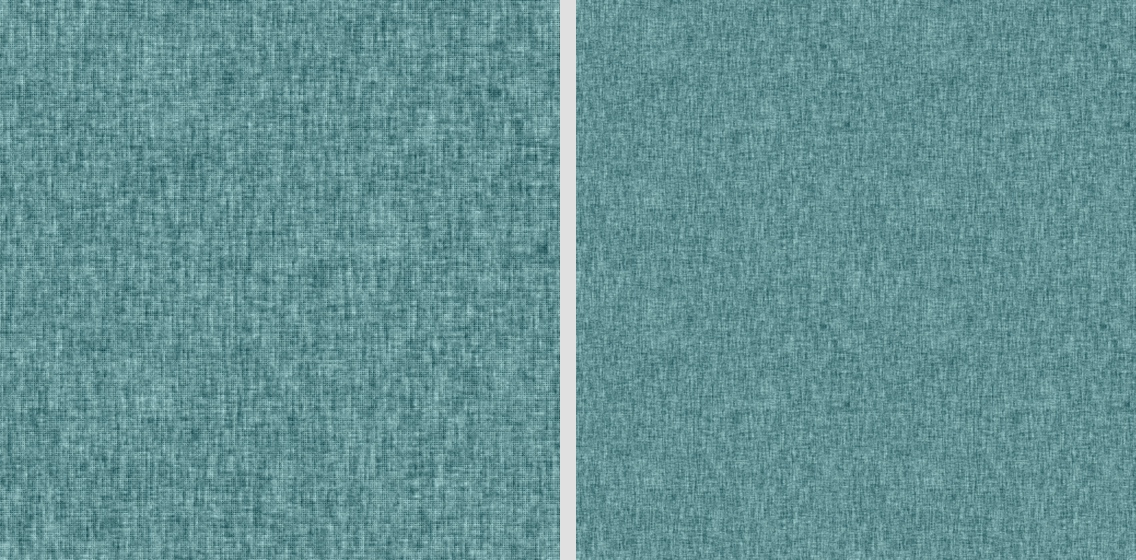
Left: one tile. Right: repeated 2 by 2.
Write a three.js fragment shader that draws this texture.

```glsl
// Teal linen cloth: a fine weave of crossing threads with uneven dye.
// Layered sines make the weave; wrapped value noise, stretched along each
// thread direction, adds slubs, and rounder noise adds grain and faint clouds.
varying vec2 vUv;

const float TAU = 6.2831853;
const float THREADS = 256.0;

float hash(vec2 cell, float seed) {
  vec3 p = fract(vec3(cell.xyx + seed * 17.3) * vec3(0.1031, 0.1030, 0.0973));
  p += dot(p, p.yzx + 33.33);
  return fract((p.x + p.y) * p.z);
}

// Smooth noise from -1 to 1 that wraps after the given count of cells.
float wrapNoise(vec2 uv, vec2 cells, float seed) {
  vec2 p = uv * cells;
  vec2 a = mod(floor(p), cells);
  vec2 b = mod(a + 1.0, cells);
  vec2 f = smoothstep(0.0, 1.0, fract(p));
  float low = mix(hash(a, seed), hash(vec2(b.x, a.y), seed), f.x);
  float high = mix(hash(vec2(a.x, b.y), seed), hash(b, seed), f.x);
  return 2.0 * mix(low, high, f.y) - 1.0;
}

// Long, medium and short slubs along both thread directions.
float slubs(vec2 uv) {
  float sum = 0.0;
  float count = 18.0;
  for (int i = 0; i < 3; i++) {
    float seed = float(i) * 2.0 + 1.0;
    sum += 0.060 * wrapNoise(uv, vec2(THREADS, count), seed);
    sum += 0.046 * wrapNoise(uv, vec2(count * 1.5, THREADS), seed + 1.0);
    count *= 2.0;
  }
  return sum;
}

// Rounded thread crossings with darker pits between them.
float weave(vec2 uv) {
  vec2 ridge = sin(TAU * THREADS * uv);
  return 0.032 * (ridge.x + ridge.y) - 0.010 * ridge.x * ridge.y;
}

// Thread-sized flecks under crisp fibres of half a thread.
float grain(vec2 uv) {
  vec2 fibreShift = vec2(0.25 / THREADS);
  return 0.060 * wrapNoise(uv, vec2(THREADS), 11.0)
       + 0.065 * wrapNoise(uv - fibreShift, vec2(2.0 * THREADS), 12.0);
}

void main() {
  // Uneven dye and thread wear
  float clouds = 0.010 * wrapNoise(vUv, vec2(24.0), 8.0)
               + 0.024 * wrapNoise(vUv, vec2(72.0, 60.0), 9.0);
  float wear = 1.0 + 0.5 * wrapNoise(vUv, vec2(64.0, 36.0), 10.0);

  // Shade the cloth around its mean teal
  float tone = weave(vUv) * wear + slubs(vUv) + clouds + grain(vUv);
  vec3 teal = vec3(0.387, 0.566, 0.576);
  vec3 cloth = teal + tone * vec3(1.0, 0.94, 0.91);
  gl_FragColor = vec4(clamp(cloth, 0.0, 1.0), 1.0);
}
```
